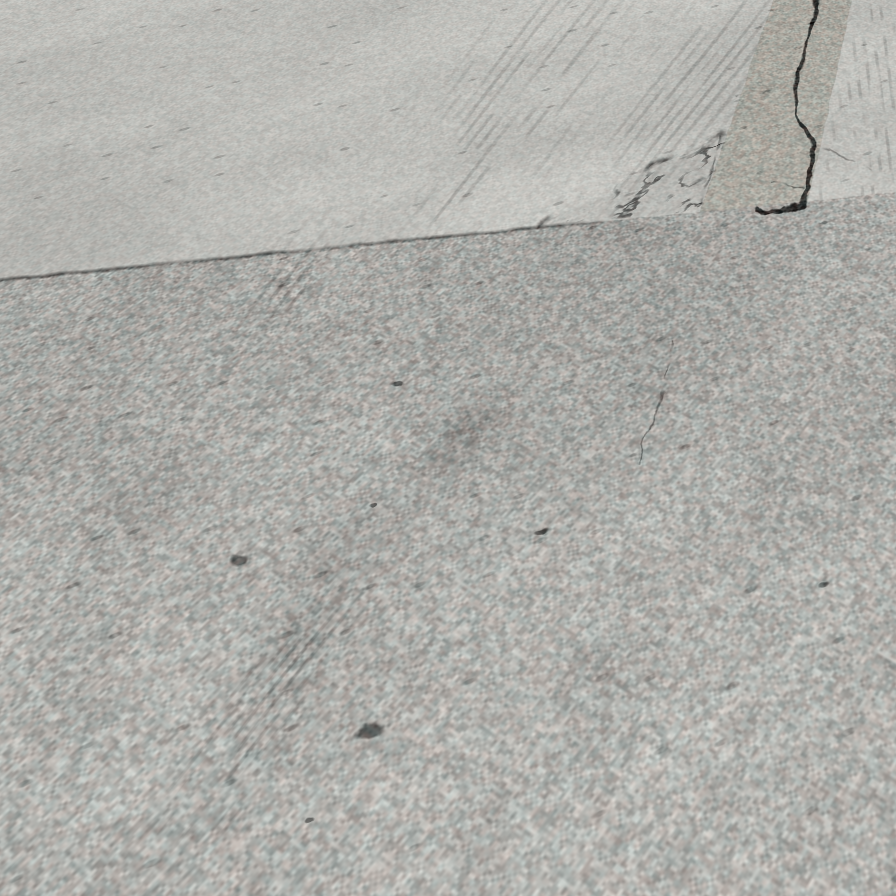
Write a Shadertoy shader that draws this texture.

```glsl
#define SLAB_LIGHT .737
#define SLAB_NEAR .695
#define SLAB_FAR .645
#define STRIP_TONE .655
#define GRAIN_SCALE 470.
#define GRAIN_DEPTH .25
#define GROOVE_PITCH 92.
#define GROOVE_ANGLE .9
#define PIT_CELLS 26.
#define CRACK_WIDTH .0021

const vec2 CRACK[9] = vec2[9](
  vec2(.916, 1.01), vec2(.899, .942), vec2(.886, .902), vec2(.891, .863), vec2(.908, .845),
  vec2(.903, .79), vec2(.897, .769), vec2(.873, .765), vec2(.846, .766));
// Start and end points
const vec4 HAIRLINES[6] = vec4[6](
  vec4(.82, .893, .882, .903), vec4(.907, .838, .975, .808), vec4(.86, .795, .897, .788),
  vec4(.751, .62, .736, .55), vec4(.736, .55, .712, .483), vec4(.806, .85, .783, .775));
// Centre, half length, half width
const vec4 SMUDGES[6] = vec4[6](
  vec4(.525, .52, .052, .023), vec4(.14, .43, .085, .045), vec4(.38, .375, .07, .035),
  vec4(.54, .085, .06, .016), vec4(.65, .255, .04, .012), vec4(.31, .27, .08, .025));
const vec4 SPOTS[7] = vec4[7](
  vec4(.412, .184, .018, .008), vec4(.267, .375, .011, .006), vec4(.416, .436, .005, .003),
  vec4(.92, .346, .008, .004), vec4(.345, .086, .006, .004), vec4(.443, .572, .007, .003),
  vec4(.605, .406, .009, .003));
const vec4 GROOVES[6] = vec4[6](
  vec4(.32, .67, .07, .045), vec4(.32, .25, .11, .045), vec4(.25, .14, .13, .04),
  vec4(.78, .91, .15, .055), vec4(.51, .79, .08, .025), vec4(.59, .91, .14, .07));

float hash(vec2 p) {
  vec3 q = fract(p.xyx * .1031);
  q += dot(q, q.yzx + 33.33);
  return fract((q.x + q.y) * q.z);
}

float noise(vec2 p) {
  vec2 i = floor(p), f = fract(p);
  f = f * f * (3. - 2. * f);
  return mix(mix(hash(i), hash(i + vec2(1, 0)), f.x),
             mix(hash(i + vec2(0, 1)), hash(i + 1.), f.x), f.y);
}

float fbm(vec2 p) {
  float sum = 0., amp = .53;
  for (int i = 0; i < 4; i++) {
    sum += amp * noise(p);
    p = mat2(1.6, 1.2, -1.2, 1.6) * p + 7.3;
    amp *= .5;
  }
  return sum;
}

// Coordinates along and across a direction
vec2 turn(vec2 p, float a) {
  float c = cos(a), s = sin(a);
  return vec2(c * p.x + s * p.y, c * p.y - s * p.x);
}

float segment(vec2 p, vec2 a, vec2 b) {
  vec2 d = b - a;
  return length(p - a - d * clamp(dot(p - a, d) / dot(d, d), 0., 1.));
}

float blob(vec2 p, vec4 shape, float angle) {
  vec2 e = turn(p - shape.xy, angle) / shape.zw;
  return exp(-dot(e, e));
}

void mainImage(out vec4 fragColor, in vec2 fragCoord) {
  vec2 p = fragCoord / iResolution.xy;
  float px = 1. / iResolution.y;
  vec2 wobble = vec2(fbm(p * 55.), fbm(p * 55. + 40.)) - .5;
  vec2 rough = p + wobble * .012;

  // Slab regions
  float joint = p.y - .6875 - .0975 * p.x + wobble.y * .003;
  float left = p.x - .518 - .345 * p.y + wobble.x * .004;
  float right = p.x - .732 - .219 * p.y + wobble.x * .004;
  float upper = smoothstep(-px, px, joint);
  float strip = upper * smoothstep(-px, px, left) * smoothstep(px, -px, right);
  float pale = upper - strip;

  // Broad tones and weathering
  float tone = mix(SLAB_NEAR, SLAB_FAR, smoothstep(.1, .72, p.y));
  tone += (fbm(turn(p, .8) * vec2(5, 9)) - .5) * .08;
  float weather = fbm(turn(p, .25) * vec2(4, 15)) - .5;
  tone = mix(tone, SLAB_LIGHT + .025 * (p.x - .4) + weather * .13, pale);
  tone = mix(tone, STRIP_TONE + weather * .05, strip);

  // Aggregate grain, finer with distance
  vec2 ground = vec2(p.x - .5, 2) / (2. - p.y);
  vec2 g = turn(ground, GROOVE_ANGLE) * vec2(.8, 1.1) * GRAIN_SCALE;
  float grain = noise(g) * .75 + noise(g * .47 + 19.) * .45 - .6;
  tone += grain * GRAIN_DEPTH * (1. - .58 * pale - .25 * strip);

  // Brushed grooves
  float worn = 0.;
  for (int i = 0; i < 6; i++) worn = max(worn, blob(p, GROOVES[i], GROOVE_ANGLE));
  worn *= (1. - strip) * step(right, 0.);
  vec2 brush = turn(p, GROOVE_ANGLE);
  float phase = fract(brush.y * GROOVE_PITCH + .5 * noise(brush * vec2(8, 30)));
  tone -= worn * smoothstep(.28, .05, abs(phase - .5))
        * smoothstep(.3, .65, noise(brush * vec2(22, 90))) * .12;
  phase = fract((p.x + .13 * p.y) * 85.);
  tone -= pale * smoothstep(0., .02, right) * smoothstep(.25, .05, abs(phase - .5))
        * smoothstep(.4, .7, noise(p * vec2(85, 60))) * .1;

  // Stains, debris and scattered pits
  for (int i = 0; i < 6; i++) tone -= blob(p, SMUDGES[i], .8) * (i == 0 ? .1 : .05);
  for (int i = 0; i < 7; i++)
    tone -= smoothstep(.3, .75, blob(p + wobble * .008, SPOTS[i], .4)) * .32;
  vec2 cell = floor(ground * PIT_CELLS);
  vec2 offset = fract(ground * PIT_CELLS) - .5 * vec2(hash(cell + 5.), hash(cell + 9.));
  float pit = blob(offset, vec4(.25, .25, .16, .055), .5) * step(.72, hash(cell));
  tone -= smoothstep(.25, .8, pit + wobble.x * .6) * .12;

  // Broken corner beside the strip
  float spall = smoothstep(.004, -.004, max(left, rough.y - .4465 - .5 * rough.x))
              * smoothstep(0., .004, joint) * smoothstep(.6, .62, p.x);
  vec2 flake = turn(p, .5) * vec2(28, 75);
  float ridge = smoothstep(.07, .01, abs(fbm(flake) - .5));
  tone -= spall * (.035 + .35 * ridge * smoothstep(.35, .65, fbm(p * 24.)));
  float chip = min(segment(rough, vec2(.605, .749), vec2(.68, .772)),
                   segment(rough, vec2(.715, .803), vec2(.806, .851)));
  chip = min(chip, segment(rough, vec2(.76, .785), vec2(.785, .8)));
  tone -= smoothstep(.007, .001, chip) * smoothstep(.38, .58, fbm(flake + 11.)) * .36;

  // Joint shadow and fractures
  float gap = smoothstep(.0025 + px, 0., abs(joint)) * smoothstep(.72, .6, p.x);
  tone -= gap * mix(.12, .32, noise(vec2(p.x * 34., 2)));
  float crack = 1., hairline = 1.;
  for (int i = 0; i < 8; i++) crack = min(crack, segment(rough, CRACK[i], CRACK[i + 1]));
  for (int i = 0; i < 6; i++)
    hairline = min(hairline, segment(rough, HAIRLINES[i].xy, HAIRLINES[i].zw));
  float width = CRACK_WIDTH * (.5 + noise(p * 40.));
  tone -= smoothstep(width + px, width - px, crack) * .46;
  tone -= smoothstep(.001 + px, 0., hairline) * smoothstep(.2, .6, noise(p * 70.)) * .22;

  // Warm cement tint with mineral flecks
  vec3 tint = mix(vec3(1, 1, .976), vec3(1.01, 1, .95), strip);
  vec3 fleck = vec3(.05, -.015, -.025) * (noise(g * .6 + 71.) - .5);
  fragColor = vec4(clamp(tone * tint + fleck * (1. - .6 * pale), 0., 1.), 1);
}
```
